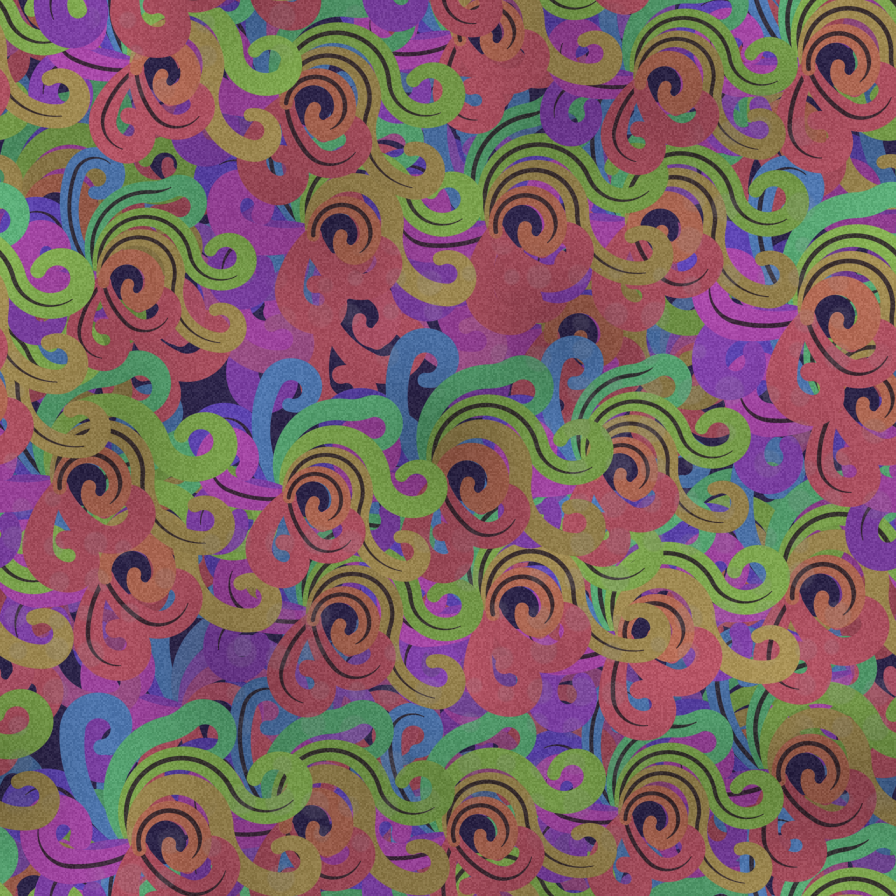
This pattern is drawn by a WebGL 1 fragment shader. Its source:

```glsl
precision highp float;
uniform vec2 u_resolution;
const float CELLS = 5.0;         // fans across and down the tile
const float FAN_SIZE = 0.67;     // fan unit, in cells
const float FAN_REACH = 1.5;     // farthest tip, in fan units
const float JITTER = 0.56;
const float INK_WIDTH = 0.018;
const float INK_SHARE = 0.6;     // part of the arms with a dark line
const float SPOT_CELLS = 24.0;
const float GRAIN = 0.08;
const float HALF_PI = 1.570796;
const vec3 GROUND = vec3(0.16, 0.13, 0.27), INK = vec3(0.16, 0.12, 0.15);
const vec3 HAZE = vec3(0.56, 0.55, 0.58);
const vec3 BLUE = vec3(0.28, 0.43, 0.64), TEAL = vec3(0.31, 0.60, 0.41);
const vec3 LIME = vec3(0.46, 0.61, 0.28), OCHRE = vec3(0.58, 0.50, 0.29);
const vec3 ORANGE = vec3(0.65, 0.38, 0.30), RED = vec3(0.64, 0.29, 0.35);
const vec3 MAGENTA = vec3(0.60, 0.25, 0.60), PURPLE = vec3(0.46, 0.23, 0.61);
const vec3 INDIGO = vec3(0.33, 0.24, 0.64);

vec3 paint = vec3(0.0);  // colour gathered from front to back
float open = 1.0;        // share of the pixel still uncovered
float soft, light;       // edge softness and brightness of the current fan
float inked, cool;       // 1 for dark lines, 1 for a violet palette

float hash(vec2 p) {
  vec3 q = fract(p.xyx * 0.1031);
  q += dot(q, q.yzx + 33.33);
  return fract((q.x + q.y) * q.z);
}
float wrapNoise(vec2 uv, float period) {
  vec2 p = uv * period, f = fract(p);
  f = f * f * (3.0 - 2.0 * f);
  vec2 a = mod(floor(p), period), b = mod(a + 1.0, period);
  return mix(mix(hash(a), hash(vec2(b.x, a.y)), f.x),
             mix(hash(vec2(a.x, b.y)), hash(b), f.x), f.y);
}
vec2 rotate(vec2 v, float a) {
  return cos(a) * v + sin(a) * vec2(-v.y, v.x);
}
// Distance to an arc's spine and progress along it; moves the pen to its end.
// bend = radius and signed sweep, positive turning left.
vec2 arc(vec2 p, inout vec2 pen, inout vec2 dir, vec2 bend) {
  float side = sign(bend.y), halfSweep = 0.5 * abs(bend.y);
  vec2 start = pen, outward = side * vec2(dir.y, -dir.x);
  vec2 centre = pen - bend.x * outward, middle = rotate(outward, 0.5 * bend.y);
  pen = centre + bend.x * rotate(outward, bend.y);
  dir = rotate(dir, bend.y);
  vec2 q = p - centre;
  float along = side * (middle.x * q.y - middle.y * q.x), len = length(q) + 0.0001;
  if (dot(q, middle) > len * cos(halfSweep)) {
    float t = 0.5 + 0.5 * along / (len * sin(min(halfSweep, HALF_PI)));
    return vec2(abs(len - bend.x), clamp(t, 0.0, 1.0));
  }
  return along > 0.0 ? vec2(length(p - pen), 1.0) : vec2(length(p - start), 0.0);
}
// Lays a shape behind what is already there.
void lay(float shape, vec3 tint) {
  float cover = smoothstep(soft, -soft, shape);
  paint += open * cover * tint;
  open *= 1.0 - cover;
}
// Tapered ribbon of three tangent arcs.
void arm(vec2 p, float seed, vec3 tint, float girth, float heading, vec2 stem, vec2 turn, vec2 curl) {
  if (open < 0.02) return;
  vec2 pen = vec2(0.0), dir = vec2(cos(heading), sin(heading));
  vec2 a = arc(p, pen, dir, stem), b = arc(p, pen, dir, turn), c = arc(p, pen, dir, curl);
  float ribbon = min(a.x - girth * mix(0.06, 0.1, a.y),
                 min(b.x - girth * 0.1, c.x - girth * mix(0.1, 0.06, c.y)));
  float line = min(a.x - INK_WIDTH, b.x - INK_WIDTH * (1.0 - 0.8 * b.y));
  float ink = 0.88 * inked * step(fract(seed), INK_SHARE) * smoothstep(soft, -soft, line);
  vec3 violet = vec3(tint.r, min(tint.g, tint.b), max(tint.g, tint.b));
  lay(ribbon, mix(mix(tint, violet, cool) * light, INK, ink));
}
// Arms from front to back; each group is skipped where it cannot reach.
void fan(vec2 p, float s) {
  if (dot(p, p) < 0.6) arm(p, s * 53.9, ORANGE, 0.9, 1.65, vec2(0.24, -3.2), vec2(0.19, -1.0), vec2(0.11, -2.6));
  if (p.y < 0.3 && p.x > -0.8) {
    arm(p, s * 47.3, RED, 1.1, 5.0, vec2(0.75, 0.6), vec2(0.25, 1.8), vec2(0.15, 3.4));
    arm(p, s * 43.7, RED, 1.2, 4.0, vec2(0.8, 0.6), vec2(0.25, 1.6), vec2(0.15, 3.4));
  }
  lay(length(p - vec2(0.2, 0.02)) - 0.17, GROUND);
  if (p.x > -0.3) arm(p, s * 41.9, OCHRE, 0.95, 1.9, vec2(0.34, -3.6), vec2(0.48, 1.7), vec2(0.16, 3.6));
  if (p.x < 0.3) {
    arm(p, s * 29.9, MAGENTA, 1.4, 3.5, vec2(0.95, -0.6), vec2(0.26, -1.6), vec2(0.17, -3.4));
    arm(p, s * 23.3, PURPLE, 1.3, 2.95, vec2(1.0, 0.6), vec2(0.28, 1.4), vec2(0.18, 3.4));
  }
  if (p.y > -0.2 && p.x > -0.4) {
    arm(p, s * 37.1, LIME, 1.0, 2.1, vec2(0.43, -3.4), vec2(0.3, 1.9), vec2(0.18, 3.7));
    arm(p, s * 31.3, TEAL, 1.0, 2.3, vec2(0.53, -2.25), vec2(0.4, 0.5), vec2(0.18, -3.8));
  }
  if (p.x < 0.3) {
    arm(p, s * 17.7, BLUE, 1.0, 2.5, vec2(0.95, -1.2), vec2(0.2, -2.0), vec2(0.16, -2.6));
    arm(p, s * 13.1, INDIGO, 1.4, 2.65, vec2(1.0, -0.65), vec2(0.25, 1.7), vec2(0.18, 3.5));
  }
}
// Two layers of scattered fans, upper rows overlapping lower ones.
void scatter(vec2 uv) {
  for (int k = 0; k < 18; k++) {
    if (open < 0.02) break;
    float layer = floor((float(k) + 0.5) / 9.0), m = float(k) - 9.0 * layer;
    float row = floor((m + 0.5) / 3.0);
    vec2 p = uv * CELLS + 0.5 * layer, cell = floor(p) + vec2(m - 3.0 * row - 1.0, 1.0 - row);
    vec2 id = mod(cell, CELLS) + 19.0 * layer;
    vec2 root = cell + 0.5 + JITTER * (vec2(hash(id + 11.3), hash(id + 27.9)) - 0.5);
    float seed = hash(id + 3.7), size = FAN_SIZE * (0.88 + 0.2 * seed);
    vec2 q = (p - root) / size;
    if (dot(q, q) > FAN_REACH * FAN_REACH) continue;
    soft = 0.8 * CELLS / (size * u_resolution.y);
    light = (0.92 + 0.16 * hash(id + 67.1)) * (1.0 - 0.08 * layer);
    inked = 1.0 - layer;
    cool = layer * step(0.35, hash(id + 83.3));
    fan(rotate(q, 0.5 * (hash(id + 53.7) - 0.5)), seed);
  }
  paint += open * GROUND;
}
// Pale translucent dots, each inside its own cell.
float spots(vec2 uv) {
  vec2 p = uv * SPOT_CELLS, id = mod(floor(p), SPOT_CELLS);
  float radius = 0.2 + 0.2 * hash(id + 5.3);
  vec2 shift = (0.45 - radius) * (2.0 * vec2(hash(id + 71.0), hash(id + 83.0)) - 1.0);
  return step(0.35, hash(id + 97.0)) * smoothstep(0.05, -0.05, length(fract(p) - 0.5 - shift) - radius);
}
void main() {
  vec2 uv = gl_FragCoord.xy / u_resolution;
  scatter(uv);
  // Wear: haze, dots, uneven light and grain.
  float dotted = smoothstep(0.5, 0.7, wrapNoise(uv, 6.0));
  paint = mix(paint, HAZE, 0.03 + 0.17 * dotted * spots(uv));
  paint *= 0.87 + 0.22 * wrapNoise(uv + 0.5, 8.0);
  paint += GRAIN * (hash(floor(uv * 512.0)) - 0.5);
  gl_FragColor = vec4(clamp(paint, 0.0, 1.0), 1.0);
}
```
